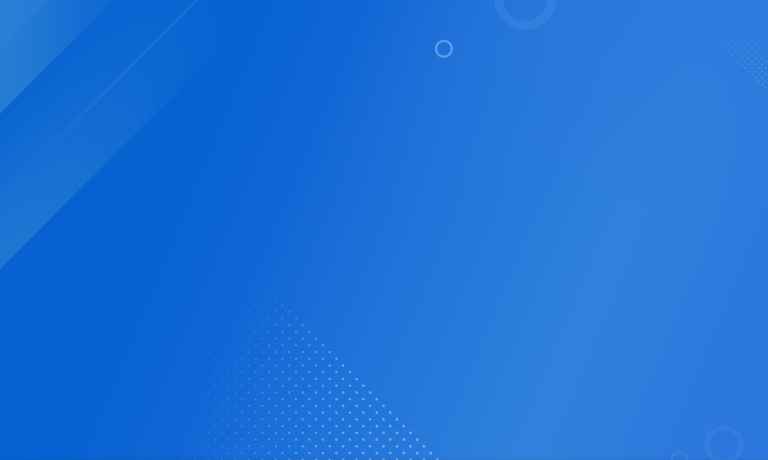
Write a Shadertoy shader that draws this background.

```glsl
#define DEEP_BLUE vec3(0.022, 0.385, 0.820)
#define EDGE_BLUE vec3(0.060, 0.398, 0.835)
#define SKY_BLUE vec3(0.185, 0.505, 0.865)
#define VIOLET_BLUE vec3(0.172, 0.468, 0.868)
#define STRIPE_BLUE vec3(0.170, 0.505, 0.830)
#define PALE vec3(0.640, 0.800, 0.960)
#define GRADIENT_SLANT 0.415
#define DOT_PITCH 0.0207
#define DOT_RADIUS 0.0031

float pixelSize() {
    return 1.0 / iResolution.y;
}

// Coverage of the area where the signed distance is negative
float fill(float dist) {
    return clamp(0.5 - dist / pixelSize(), 0.0, 1.0);
}

float ring(vec2 p, vec2 center, float radius, float width) {
    return fill(abs(length(p - center) - radius) - 0.5 * width);
}

// Slanted ramp with a soft ridge right of the middle
vec3 background(vec2 p) {
    float u = p.x - GRADIENT_SLANT * p.y;
    vec3 color = mix(DEEP_BLUE, EDGE_BLUE, smoothstep(0.05, 0.42, u));
    color = mix(color, SKY_BLUE, pow(clamp((u - 0.38) / 0.74, 0.0, 1.0), 0.80));
    color = mix(color, VIOLET_BLUE, smoothstep(1.14, 1.55, u));
    float topFade = smoothstep(0.50, 1.0, p.y) * smoothstep(0.4, 0.9, u);
    return mix(color, VIOLET_BLUE, 0.60 * topFade);
}

// Diagonal bands that fade away from the left side
vec3 addStripes(vec3 color, vec2 p) {
    float d = p.x + 1.0 - p.y;
    float aa = 0.7071;
    float corner = fill((d - 0.109) * aa);
    float inner = fill((d - 0.247) * aa);
    float outer = fill((d - 0.585) * aa) * (1.0 - inner);
    float line = fill((abs(d - 0.428) - 0.004) * aa);

    float innerFade = mix(0.85, 0.25, smoothstep(0.0, 0.25, p.x));
    float outerFade = smoothstep(0.15, 0.62, d) * (1.0 - smoothstep(-0.05, 0.56, p.x));
    color = mix(color, STRIPE_BLUE, inner * innerFade);
    color = mix(color, STRIPE_BLUE, outer * outerFade * 0.72);
    color = mix(color, SKY_BLUE, corner * 0.35);
    return mix(color, SKY_BLUE, line * mix(0.08, 0.45, smoothstep(0.0, 0.40, p.x)));
}

// Square grid of dots in the quadrant q > 0; each dot scales with its cell
float dotField(vec2 q, vec2 extent, float pitch, float radius) {
    vec2 cell = floor(q / pitch);
    vec2 at = (cell + 0.5) * pitch / extent;
    float inside = step(0.0, min(cell.x, cell.y)) * step(at.y, 1.0);
    float growth = clamp(at.x, 0.0, 1.0) * clamp(1.0 - at.y, 0.0, 1.0);
    float size = radius * (0.40 + 0.60 * sqrt(growth));
    float dist = length(q - (cell + 0.5) * pitch) - size;
    return inside * fill(dist) * smoothstep(-0.05, 0.55, growth);
}

vec3 addDots(vec3 color, vec2 p) {
    // Lower fan: axes run down-right and down-left from its apex
    vec2 r = p - vec2(0.541, 0.425);
    vec2 q = vec2(r.x - r.y, -r.x - r.y) * 0.7071;
    color = mix(color, PALE, 0.60 * dotField(q, vec2(0.58, 0.56), DOT_PITCH, DOT_RADIUS));

    // Upper corner: axes run down-right and up-right
    r = p - vec2(1.525, 0.940);
    q = vec2(r.x - r.y, r.x + r.y) * 0.7071;
    float fine = dotField(q, vec2(0.22, 0.15), DOT_PITCH * 0.50, DOT_RADIUS * 0.65);
    return mix(color, PALE, 0.28 * fine);
}

vec3 addRings(vec3 color, vec2 p) {
    color = mix(color, PALE, 0.46 * ring(p, vec2(0.965, 0.894), 0.0170, 0.0052));
    color = mix(color, PALE, 0.10 * ring(p, vec2(1.142, 1.003), 0.0580, 0.0190));
    color = mix(color, PALE, 0.07 * ring(p, vec2(1.574, 0.033), 0.0370, 0.0110));
    return mix(color, PALE, 0.12 * ring(p, vec2(1.477, 0.000), 0.0165, 0.0045));
}

void mainImage(out vec4 fragColor, in vec2 fragCoord) {
    vec2 p = fragCoord / iResolution.y;
    vec3 color = background(p);
    color = addStripes(color, p);
    color = addDots(color, p);
    color = addRings(color, p);

    // Thin shade along the lower border
    color *= 1.0 - 0.05 * (1.0 - smoothstep(0.0, 0.010, p.y));
    fragColor = vec4(color, 1.0);
}
```
